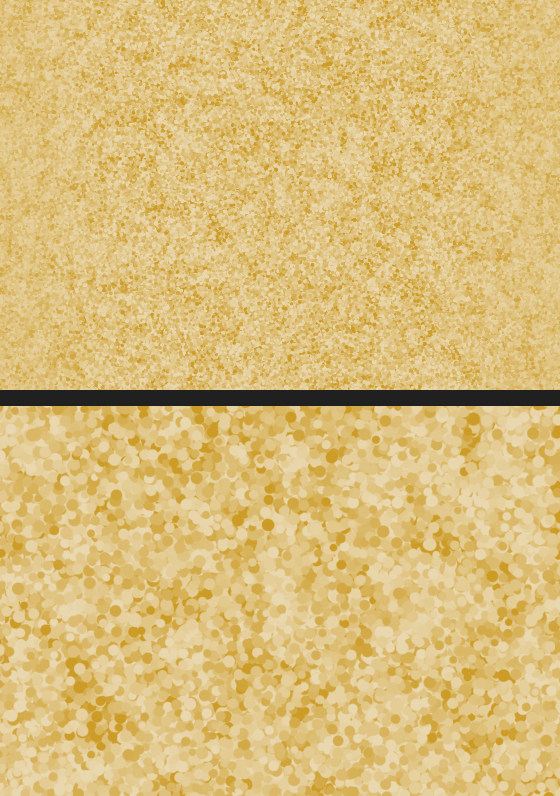
Top: the whole. Bottom: its middle third, enlarged.
Reproduce this texture procedurally as a Shadertoy shader.

```glsl
// Golden sand: dense layers of small overlapping round grains, calmer towards the sides.
#define GOLD vec3(0.80, 0.61, 0.15)
#define CREAM vec3(0.92, 0.855, 0.71)
#define LAYERS 7
#define CELL 0.0112
#define RADIUS_MIN 0.30
#define RADIUS_MAX 0.68
#define TONE_POWER 0.60
#define TONE_GAIN 0.96
#define TONE_MEAN 0.62
#define CLUMP_SIZE 0.026
#define CLUMP_AMOUNT 0.45
#define SIDE_CONTRAST 0.62

// Integer hash: three random values in 0..1 for a cell and layer
vec3 hash3(ivec2 cell, int layer) {
    uvec3 v = uvec3(cell.x + 4096, cell.y + 4096, layer + 7);
    v = v * 1664525u + 1013904223u;
    v.x += v.y * v.z; v.y += v.z * v.x; v.z += v.x * v.y;
    v ^= v >> 16u;
    v.x += v.y * v.z; v.y += v.z * v.x; v.z += v.x * v.y;
    return vec3(v >> 8u) / 16777216.0;
}

// Smooth value noise, used to gather grains of like tone
float clumpNoise(vec2 p) {
    ivec2 i = ivec2(floor(p));
    vec2 f = fract(p);
    f = f * f * (3.0 - 2.0 * f);
    float low = mix(hash3(i, 90).x, hash3(i + ivec2(1, 0), 90).x, f.x);
    float high = mix(hash3(i + ivec2(0, 1), 90).x, hash3(i + ivec2(1, 1), 90).x, f.x);
    return mix(low, high, f.y);
}

// Tone of one grain: 0 is deep gold, 1 is pale cream
float grainTone(float random, vec2 centre) {
    float clump = clumpNoise(centre / CLUMP_SIZE) - 0.5;
    float level = clamp(random + CLUMP_AMOUNT * clump, 0.0, 1.0);
    return TONE_GAIN * pow(level, TONE_POWER);
}

void mainImage(out vec4 fragColor, in vec2 fragCoord) {
    vec2 p = fragCoord / iResolution.y;
    float edge = max(0.6 / iResolution.y, 0.0008);
    float tone = grainTone(0.4, p);

    // Paint the grains layer by layer, the upper ones smaller
    for (int layer = 0; layer < LAYERS; layer++) {
        float height = float(layer) / float(LAYERS - 1);
        float cellSize = CELL * mix(1.1, 0.9, height);
        vec2 shift = hash3(ivec2(0), layer + 40).xy;
        ivec2 home = ivec2(floor(p / cellSize + shift));

        for (int y = -1; y <= 1; y++)
        for (int x = -1; x <= 1; x++) {
            ivec2 cell = home + ivec2(x, y);
            vec3 random = hash3(cell, layer);
            vec3 extra = hash3(cell, layer + 20);
            vec2 centre = (vec2(cell) + random.xy - shift) * cellSize;
            float size = mix(RADIUS_MIN, RADIUS_MAX, extra.x * mix(1.0, 0.6, height));
            float distanceToRim = length(p - centre) - size * cellSize;
            if (distanceToRim < edge) {
                float cover = 1.0 - smoothstep(-edge, edge, distanceToRim);
                tone = mix(tone, grainTone(random.z, centre), cover);
            }
        }
    }

    // Lower the contrast towards the left and right sides
    float side = abs(fragCoord.x / iResolution.x - 0.5) * 2.0;
    float contrast = mix(1.0, SIDE_CONTRAST, smoothstep(0.45, 1.0, side));
    tone = mix(TONE_MEAN, tone, contrast);

    fragColor = vec4(mix(GOLD, CREAM, tone), 1.0);
}
```
